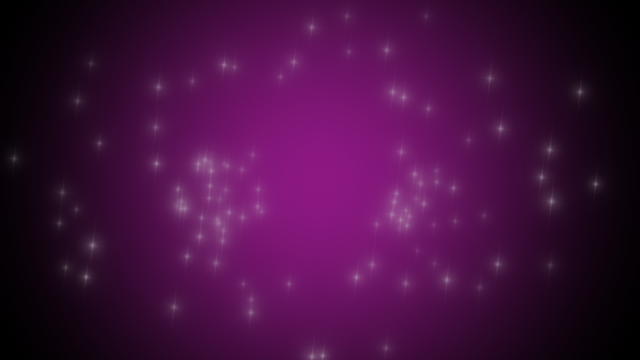
Give the GLSL for this background, as a WebGL 2 fragment shader.

```glsl
#version 300 es
precision highp float;
// A magenta radial glow fading to black, scattered with soft twinkling stars.

uniform vec2 u_resolution;
out vec4 outColor;

// Lengths are in units of the canvas height, measured from the centre.
const vec3 GLOW_COLOR = vec3(0.55, 0.095, 0.51);
const vec3 STAR_COLOR = vec3(0.80, 0.78, 0.80);
const float GLOW_RADIUS = 1.02;

const int RING_STARS = 52;
const vec2 RING_INNER = vec2(0.30, 0.26);
const vec2 RING_OUTER = vec2(0.86, 0.50);

const int LEFT_STARS = 30;
const vec2 LEFT_CENTER = vec2(-0.29, -0.04);
const vec2 LEFT_SPREAD = vec2(0.20, 0.25);

const int RIGHT_STARS = 20;
const vec2 RIGHT_CENTER = vec2(0.26, -0.09);
const vec2 RIGHT_SPREAD = vec2(0.13, 0.20);

const float CORE_SIZE = 0.0075;
const float HALO_SIZE = 0.024;
const float SPIKE_LENGTH = 0.022;
const float SPIKE_WIDTH = 0.0022;
const float SPIKE_TILT = 0.12;
const float STAR_REACH = 0.12;
const float TAU = 6.2831853;

float hash(float n) {
    return fract(sin(n * 12.9898 + 4.1414) * 43758.5453);
}

vec2 hash2(float n) {
    return vec2(hash(n), hash(n + 71.7));
}

float gaussian(float d, float size) {
    return exp(-d * d / (size * size));
}

// A thin ray along the first axis, tapering towards both ends.
float spike(vec2 p, float reach) {
    return gaussian(p.y, SPIKE_WIDTH) * exp(-abs(p.x) / reach);
}

// Core, halo and crossed rays of one star.
float star(vec2 p, float seed) {
    float d = length(p);
    if (d > STAR_REACH) return 0.0;
    float size = mix(0.75, 1.15, hash(seed + 13.3));
    float power = mix(0.25, 1.0, hash(seed + 29.9));
    vec2 q = vec2(p.x - p.y * SPIKE_TILT, p.y + p.x * SPIKE_TILT);
    float light = 0.36 * gaussian(d, CORE_SIZE * size)
                + 0.20 * gaussian(d, HALO_SIZE * size)
                + 0.04 * gaussian(d, HALO_SIZE * 2.2);
    light += 0.24 * spike(q.yx, SPIKE_LENGTH * size);
    light += 0.12 * spike(q, SPIKE_LENGTH * 0.5 * size);
    return light * power * smoothstep(STAR_REACH, STAR_REACH * 0.6, d);
}

// Stars spread evenly by angle around an elliptical ring.
float starRing(vec2 p) {
    float light = 0.0;
    for (int i = 0; i < RING_STARS; i++) {
        float seed = float(i) + 1.0;
        vec2 h = hash2(seed);
        float angle = TAU * (float(i) + h.x) / float(RING_STARS);
        vec2 radius = mix(RING_INNER, RING_OUTER, h.y);
        light += star(p - radius * vec2(cos(angle), sin(angle)), seed);
    }
    return light;
}

// Stars gathered more densely towards a centre.
float starCluster(vec2 p, vec2 center, vec2 spread, int count, float firstSeed) {
    float light = 0.0;
    for (int i = 0; i < count; i++) {
        float seed = firstSeed + float(i);
        vec2 offset = hash2(seed) + hash2(seed + 37.1) - 1.0;
        light += 0.8 * star(p - center - offset * spread, seed);
    }
    return light;
}

void main() {
    vec2 p = (gl_FragCoord.xy - 0.5 * u_resolution) / u_resolution.y;

    // Backdrop
    vec3 color = GLOW_COLOR * (1.0 - smoothstep(0.0, GLOW_RADIUS, length(p)));

    // Stars
    float light = starRing(p);
    light += starCluster(p, LEFT_CENTER, LEFT_SPREAD, LEFT_STARS, 211.0);
    light += starCluster(p, RIGHT_CENTER, RIGHT_SPREAD, RIGHT_STARS, 431.0);
    color = mix(color, STAR_COLOR, 1.0 - exp(-light));

    // Dither hides banding in the dark gradient.
    float grain = hash(dot(floor(gl_FragCoord.xy), vec2(0.731, 1.377))) - 0.5;
    outColor = vec4(color + grain / 255.0, 1.0);
}
```
